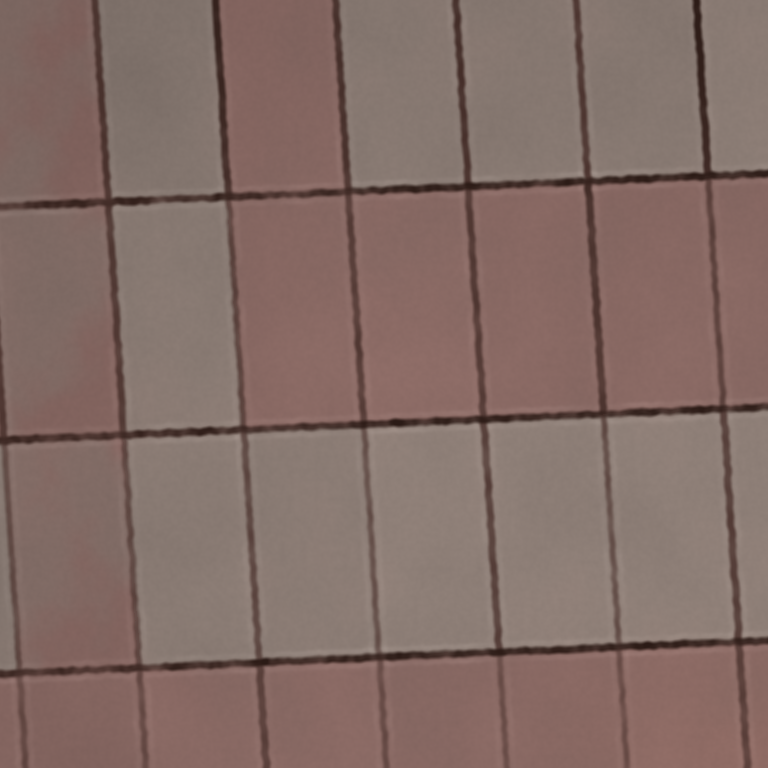
Reproduce this texture procedurally as a WebGL 2 fragment shader.

```glsl
#version 300 es
precision highp float;
// Slightly tilted wall of tall tiles, about 6.4 columns by 3.3 rows, in worn
// grey and dusty red. A sheared grid gives tile ids and joint distances;
// hashes vary tiles and joints, gradient noise adds stains and rough edges.

#define TILE_SIZE vec2(0.1566, 0.304)
#define GRID_ORIGIN vec2(0.1237, 0.2695)
#define GRID_SHEAR vec2(-0.0665, 0.0436)
#define JOINT_HALF_WIDTH vec2(0.0042, 0.0046)
#define JOINT_SOFTNESS 0.0032
#define JOINT_WOBBLE 0.0022
#define STAIN_AMOUNT 0.045
#define GRAIN_AMOUNT 0.022
#define GREY_TILE vec3(0.545, 0.487, 0.457)
#define RED_TILE vec3(0.533, 0.408, 0.386)
#define JOINT_BROWN vec3(0.30, 0.205, 0.185)
#define JOINT_DARK vec3(0.17, 0.105, 0.085)

uniform vec2 u_resolution;
out vec4 fragColor;

float hash(vec2 p) {
  vec3 q = fract(p.xyx * vec3(0.1031, 0.1030, 0.0973));
  q += dot(q, q.yzx + 33.33);
  return fract((q.x + q.y) * q.z);
}

vec2 gradient(vec2 cell) {
  float angle = 6.2832 * hash(cell + 57.0);
  return vec2(cos(angle), sin(angle));
}

float gradientNoise(vec2 p) {
  vec2 i = floor(p), f = fract(p);
  vec2 s = f * f * f * (f * (f * 6.0 - 15.0) + 10.0);
  vec2 e = vec2(0.0, 1.0);
  float low = mix(dot(gradient(i), f), dot(gradient(i + e.yx), f - e.yx), s.x);
  float high = mix(dot(gradient(i + e), f - e), dot(gradient(i + 1.0), f - 1.0), s.x);
  return mix(low, high, s.y);
}

float fractalNoise(vec2 p) {
  float sum = 0.0, weight = 1.0;
  for (int octave = 0; octave < 4; octave++) {
    sum += weight * gradientNoise(p);
    p = p * 2.03 + 17.0;
    weight *= 0.55;
  }
  return sum;
}

// Column grows to the right, row grows downwards.
vec2 gridCoords(vec2 uv) {
  vec2 p = vec2(uv.x, 1.0 - uv.y);
  return (p + GRID_SHEAR * p.yx - GRID_ORIGIN) / TILE_SIZE;
}

// Layout: one red column and red bands broken by grey tiles.
bool isRed(vec2 tile) {
  bool redColumn = tile.x == -1.0;
  bool redBand = tile.y == 2.0 || (tile.y == 0.0 && tile.x != 0.0);
  bool accent = tile.y == -1.0 && tile.x == 1.0;
  return redColumn || redBand || accent;
}

vec3 tileColor(vec2 grid, float stain) {
  vec2 tile = floor(grid);
  float red = isRed(tile) ? 1.0 : 0.0;
  // The left column fades from grey brown to red inside each tile.
  if (tile.x == -1.0 && tile.y < 2.0) {
    vec2 f = fract(grid);
    red = mix(0.5, 1.0, smoothstep(0.3, 0.9, 0.5 * (f.x + f.y) + 0.7 * stain));
  }
  vec3 color = mix(GREY_TILE, RED_TILE, clamp(red + 0.12 * stain, 0.0, 1.0));
  return color * (1.0 + 0.035 * (hash(tile + 9.0) - 0.5));
}

float jointMask(float d, float halfWidth, float soft) {
  return 1.0 - smoothstep(halfWidth - soft, halfWidth + soft, abs(d));
}

float jointRim(float d, float halfWidth) {
  float r = (abs(d) - halfWidth - 0.0055) / 0.0035;
  return exp(-r * r);
}

void main() {
  vec2 uv = gl_FragCoord.xy / u_resolution;
  float pixel = 1.0 / min(u_resolution.x, u_resolution.y);
  float soft = max(JOINT_SOFTNESS, pixel);

  // Grid with uneven joints
  vec2 wobble = vec2(gradientNoise(uv * vec2(9.0, 75.0)),
                     gradientNoise(uv * vec2(75.0, 9.0) + 31.0));
  vec2 grid = gridCoords(uv) + JOINT_WOBBLE * wobble / TILE_SIZE;
  vec2 joint = round(grid);
  vec2 d = (grid - joint) * TILE_SIZE;

  // Tile faces, blended softly where neighbours meet
  float stain = fractalNoise(uv * vec2(6.0, 5.0) + 4.0);
  vec3 color = vec3(0.0);
  for (int k = 0; k < 4; k++) {
    vec2 offset = (vec2(k & 1, k >> 1) - 0.5) * soft;
    color += 0.25 * tileColor(grid + offset / TILE_SIZE, stain);
  }

  // Uneven light, stains and fine grain
  float light = 0.95 + 0.06 * smoothstep(0.0, 0.5, uv.x);
  light -= 0.045 * smoothstep(0.6, 1.0, uv.y);
  float grain = gradientNoise(uv * 110.0) + 0.6 * gradientNoise(uv * 230.0);
  color *= light + STAIN_AMOUNT * stain + GRAIN_AMOUNT * grain;
  color += vec3(0.02, 0.006, 0.0) * smoothstep(0.6, 1.0, uv.x) * smoothstep(0.25, 0.0, uv.y);

  // Pale worn rims beside the joints
  float rim = 0.025 * jointRim(d.x, JOINT_HALF_WIDTH.x)
            + 0.04 * jointRim(d.y, JOINT_HALF_WIDTH.y);
  color += rim * (0.7 + gradientNoise(uv * 24.0));

  // Vertical joints: each segment has its own depth, fading down the wall
  float depth = hash(vec2(joint.x, floor(grid.y)) + 21.0);
  float strength = 0.83 - 0.09 * floor(grid.y) + 0.3 * (depth - 0.5);
  strength += 0.25 * gradientNoise(uv * vec2(12.0, 38.0));
  float width = JOINT_HALF_WIDTH.x * (0.85 + 0.3 * depth);
  float vertical = jointMask(d.x, width, soft) * clamp(strength, 0.3, 1.0);
  float darkness = smoothstep(0.4, 1.0, depth) * smoothstep(0.6, 1.0, uv.y);
  color = mix(color, mix(JOINT_BROWN, JOINT_DARK, darkness), vertical);

  // Horizontal joints: continuous and darker, with broken dark cores
  float wear = gradientNoise(uv * vec2(28.0, 6.0)) + 0.6 * gradientNoise(uv * 90.0);
  float middle = smoothstep(0.05, 0.55, uv.x);
  float bed = jointMask(d.y, JOINT_HALF_WIDTH.y * (1.0 + 0.25 * wear), soft);
  vec3 bedColor = mix(JOINT_BROWN, JOINT_DARK, clamp(0.3 + 0.6 * middle + 0.6 * wear, 0.0, 1.0));
  color = mix(color, bedColor, bed * clamp(0.88 + 0.25 * wear, 0.0, 1.0));

  fragColor = vec4(clamp(color, 0.0, 1.0), 1.0);
}
```
